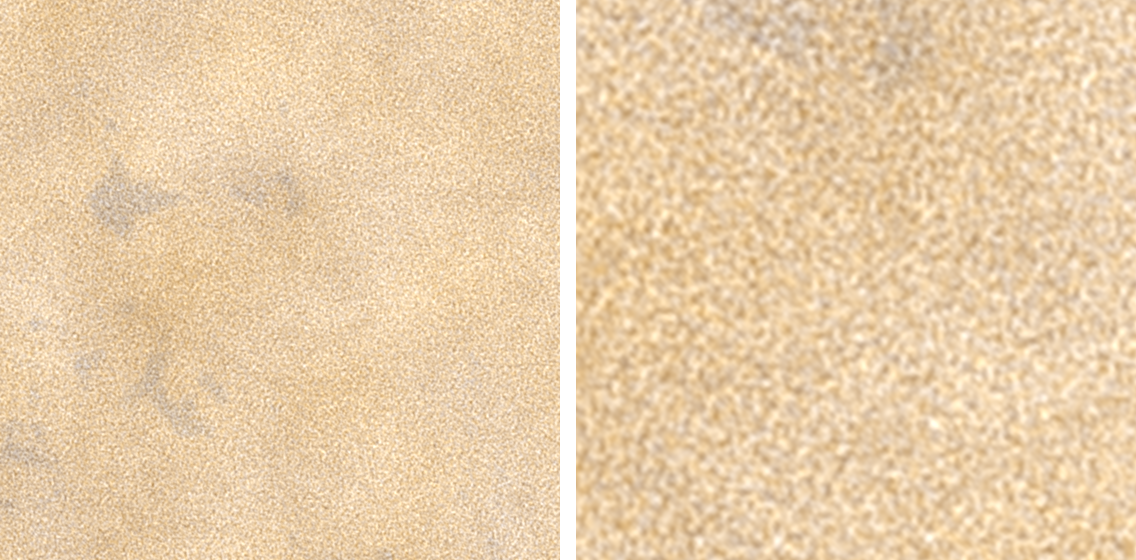
Left, the full canvas; right, a detail of the centre.
Write a WebGL 1 fragment shader that draws this texture.

```glsl
precision highp float;
// Fine pale sandstone: soft grains over broad warm clouds, with faint grey stains
// that drift diagonally. Every layer is gradient noise scaled to unit deviation,
// so each strength constant below is simply a spread in colour.

uniform vec2 u_resolution;

// Colours: the mean, and the change per unit of each layer
const vec3 SAND_MEAN    = vec3(0.919, 0.810, 0.664);
const vec3 TONE_SHIFT   = vec3(0.047, 0.055, 0.062);
const vec3 WARM_SHIFT   = vec3(0.008, -0.002, -0.024);
const vec3 STAIN_SHIFT  = vec3(-0.105, -0.080, -0.030);

// Sizes, in cells across the canvas
const float GRAIN_COARSE = 145.0;
const float GRAIN_FINE   = 205.0;
const float TINT_CELLS   = 120.0;
const float CLOUD_CELLS  = 3.2;
const float MOTTLE_CELLS = 24.0;
const vec2  STAIN_CELLS  = vec2(2.6, 5.5);   // along and across the drift

// Strengths
const float GRAIN_AMOUNT  = 0.92;
const float CLOUD_AMOUNT  = 0.30;
const float MOTTLE_AMOUNT = 0.16;
const float CORNER_LIGHT  = 0.35;            // brightening to the upper right
const float STAIN_START   = 0.75;
const float STAIN_FULL    = 2.70;

const float NOISE_GAIN = 5.8;                // brings gradient noise to unit deviation
const mat2  DIAGONAL   = mat2(0.7071, 0.7071, -0.7071, 0.7071);
const mat2  TURN       = mat2(0.8660, 0.5, -0.5, 0.8660);

// Random gradient in -1..1 for a lattice point
vec2 hashGradient(vec2 cell) {
  vec3 h = fract(vec3(cell.xyx) * vec3(0.1031, 0.1030, 0.0973));
  h += dot(h, h.yzx + 33.33);
  return fract((h.xx + h.yz) * h.zy) * 2.0 - 1.0;
}

float cornerValue(vec2 cell, vec2 local, vec2 corner) {
  return dot(hashGradient(cell + corner), local - corner);
}

float noise(vec2 p) {
  vec2 cell = floor(p);
  vec2 f = p - cell;
  vec2 w = f * f * f * (f * (f * 6.0 - 15.0) + 10.0);
  float low  = mix(cornerValue(cell, f, vec2(0.0, 0.0)),
                   cornerValue(cell, f, vec2(1.0, 0.0)), w.x);
  float high = mix(cornerValue(cell, f, vec2(0.0, 1.0)),
                   cornerValue(cell, f, vec2(1.0, 1.0)), w.x);
  return NOISE_GAIN * mix(low, high, w.y);
}

float fbm(vec2 p) {
  float sum = 0.0;
  float amplitude = 0.87;
  for (int octave = 0; octave < 4; octave++) {
    sum += amplitude * noise(p);
    p = TURN * p * 2.03 + 17.3;
    amplitude *= 0.5;
  }
  return sum;
}

// Two turned, slightly stretched layers hide the lattice
float grains(vec2 p) {
  float coarse = noise(TURN * p * GRAIN_COARSE * vec2(1.12, 0.90) + 311.0);
  float fine   = noise(DIAGONAL * p * GRAIN_FINE * vec2(0.92, 1.08) + 571.0);
  return 0.76 * coarse + 0.65 * fine;
}

// Broken grey streaks running down to the right, rarer in the upper right
float stains(vec2 p, float mottle) {
  vec2 warped = p + 0.03 * vec2(noise(p * 6.0 + 41.0), noise(p * 6.0 + 83.0));
  float streak = fbm(DIAGONAL * warped * STAIN_CELLS.yx * 0.5
                     + DIAGONAL * warped * vec2(0.0, 0.0) + 129.0);
  vec2 drift = vec2(warped.x - warped.y, warped.x + warped.y) * 0.7071;
  streak = 0.35 * streak + 0.85 * fbm(drift * STAIN_CELLS + 207.0);
  float rarity = 0.9 * smoothstep(0.9, 1.7, p.x + p.y);
  return smoothstep(STAIN_START, STAIN_FULL, streak + 0.45 * mottle - rarity);
}

void main() {
  vec2 p = gl_FragCoord.xy / min(u_resolution.x, u_resolution.y);

  // Lightness: grain, mottling and wide clouds
  float mottle = noise(p * MOTTLE_CELLS + 61.0);
  float tone = GRAIN_AMOUNT * grains(p)
             + MOTTLE_AMOUNT * mottle
             + CLOUD_AMOUNT * fbm(p * CLOUD_CELLS + 97.0)
             + CORNER_LIGHT * (0.5 * (p.x + p.y) - 0.5);

  // Tint: grains lean towards ochre or towards grey
  float warmth = 0.85 * noise(TURN * p * TINT_CELLS + 433.0)
               + 0.45 * noise(p * 5.0 + 151.0);

  vec3 color = SAND_MEAN + TONE_SHIFT * tone + WARM_SHIFT * warmth
             + STAIN_SHIFT * stains(p, mottle);
  gl_FragColor = vec4(clamp(color, 0.0, 1.0), 1.0);
}
```
